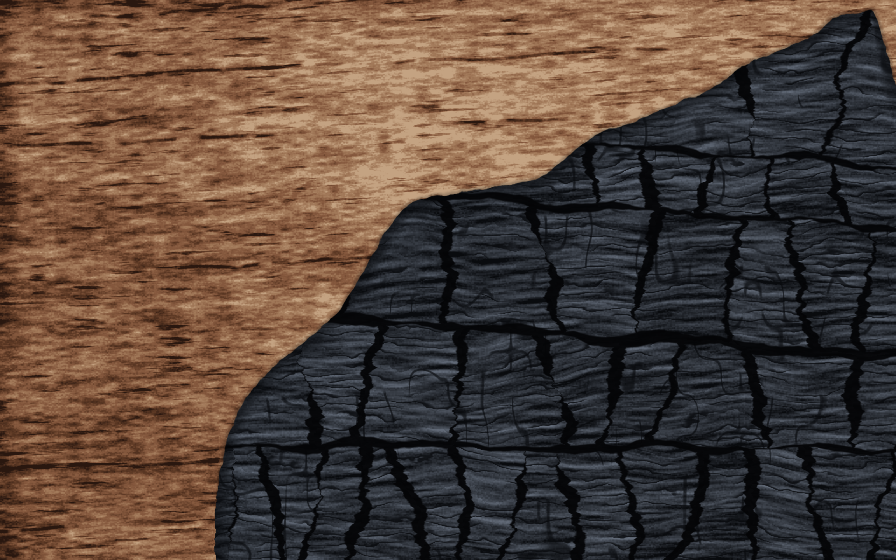
Give the GLSL for this texture, as a Shadertoy shader.

```glsl
// Weathered brown wood planks, overlapped at lower right by cracked black charcoal.

float hash(vec2 p) {
    return fract(sin(dot(p, vec2(127.1, 311.7))) * 43758.5453);
}

float noise(vec2 p) {
    vec2 i = floor(p), f = fract(p);
    f = f * f * (3.0 - 2.0 * f);
    return mix(mix(hash(i), hash(i + vec2(1, 0)), f.x),
               mix(hash(i + vec2(0, 1)), hash(i + vec2(1, 1)), f.x), f.y);
}

float fbm(vec2 p) {
    float sum = 0.0, amp = 0.53;
    for (int i = 0; i < 4; i++) {
        sum += amp * noise(p);
        p = p * 2.03 + 17.3;
        amp *= 0.5;
    }
    return sum;
}

// Height of the charcoal outline: a steep shoulder, then rising shelves and a peak
float outline(float x) {
    float h = -0.05 + 0.46 * pow(clamp((x - 0.385) / 0.19, 0.0, 1.0), 0.25);
    h += 0.235 * smoothstep(0.555, 0.755, x) + 0.16 * max(x - 0.755, 0.0);
    h += 0.07 * smoothstep(0.94, 1.09, x) + 0.25 * max(min(x, 1.49) - 1.1, 0.0);
    h += 0.02 * smoothstep(1.27, 1.33, x) + 0.02 * smoothstep(1.44, 1.49, x);
    return h - 0.15 * smoothstep(1.555, 1.61, x);
}

// Approximate depth inside the charcoal, negative outside
float charDepth(vec2 p) {
    p += 0.009 * (vec2(fbm(p * 45.0), fbm(p * 45.0 + 40.0)) - 0.5);
    float slope = min(abs(outline(p.x + 0.003) - outline(p.x - 0.003)) / 0.006, 5.0);
    return min((outline(p.x) - p.y) / sqrt(1.0 + slope * slope), p.x - 0.385);
}

vec3 wood(vec2 p) {
    float y = p.y - 0.05 * p.x + 0.012 * noise(p * vec2(3.0, 6.0));
    float grain = fbm(vec2(p.x * 7.0, y * 85.0));
    float fleck = fbm(vec2(p.x * 45.0, y * 150.0) + 9.0);
    float stain = fbm(p * vec2(4.0, 6.0) + 3.0);
    float grit = hash(floor(p * 320.0));

    // Light pool beside the upper edge, darker toward the left
    vec2 pool = (p - vec2(0.85, 0.77)) * vec2(1.5, 2.4);
    float tone = 0.43 + 0.26 * exp(-dot(pool, pool)) + 0.14 * smoothstep(0.8, 1.4, p.x);
    tone -= 0.05 * exp(-pow((p.y - 0.52) * 8.0, 2.0));
    tone += 0.55 * (grain - 0.5) + 0.85 * (fleck - 0.5) + 0.42 * (stain - 0.5) + 0.14 * (grit - 0.5);

    // Long thin splits at regular heights, broken along their length
    float row = floor((y - 0.455) / 0.115);
    float split = abs(y - 0.5125 - row * 0.115 + 0.014 * (fbm(vec2(p.x * 9.0, row)) - 0.5));
    float broken = smoothstep(0.35, 0.6, noise(vec2(p.x * 4.5, row * 7.0 + 2.0)))
                 * smoothstep(0.15, 0.5, noise(vec2(p.x * 40.0, row)));
    tone -= 0.45 * broken * smoothstep(0.0045, 0.001, split);
    tone -= 0.08 * broken * smoothstep(0.02, 0.0, split);
    tone -= 0.4 * smoothstep(0.64, 0.76, fbm(vec2(p.x * 13.0, y * 120.0) + 31.0));
    tone -= 0.3 * smoothstep(0.02, 0.0, length((p - vec2(0.685, 0.75)) * vec2(1.0, 0.7)));
    tone -= 0.25 * smoothstep(0.05, 0.0, p.x + 0.03 * (stain - 0.5));
    tone -= 0.1 * smoothstep(0.03, 0.0, 1.0 - p.y);

    vec3 c = mix(vec3(0.16, 0.09, 0.06), vec3(0.36, 0.22, 0.14), smoothstep(-0.15, 0.2, tone));
    c = mix(c, vec3(0.52, 0.345, 0.24), smoothstep(0.15, 0.41, tone));
    c = mix(c, vec3(0.63, 0.47, 0.345), smoothstep(0.39, 0.62, tone));
    return mix(c, vec3(0.77, 0.64, 0.51), smoothstep(0.6, 0.88, tone));
}

vec3 charcoal(vec2 p, float depth) {
    const float rowFloor[6] = float[6](-0.02, 0.204, 0.415, 0.645, 0.755, 1.0);
    // Per row: first crack, spacing, drift amount, drift rate
    const vec4 rowCracks[5] = vec4[5](
        vec4(0.41, 0.096, -0.067, 0.28), vec4(0.558, 0.133, 0.033, 1.5),
        vec4(0.675, 0.148, 0.038, 0.9), vec4(1.052, 0.112, -0.021, 0.8),
        vec4(1.333, 0.167, 0.0, 0.0));

    // Cracks between rows, thin in places
    float y = p.y + 0.06 * (p.x - 0.8) * smoothstep(0.15, 0.4, p.y);
    y += 0.03 * (fbm(vec2(p.x * 11.0, p.y * 5.0)) - 0.5);
    int row = 0;
    float crack = 0.0;
    for (int i = 1; i < 5; i++) {
        if (y > rowFloor[i]) row = i;
        float width = (i == 2 ? 0.011 : 0.008) * fbm(vec2(p.x * 14.0, float(i) * 5.0)) * 1.5 - 0.001;
        crack = max(crack, smoothstep(width + 0.002, width - 0.002, abs(y - rowFloor[i])));
    }

    // Leaning ragged cracks across each row, counted to number the blocks
    vec4 r = rowCracks[row];
    float level = float(row), block = 0.0;
    float middle = 0.5 * (rowFloor[row] + rowFloor[row + 1]);
    float wobble = 0.03 * (noise(vec2(p.x * 5.0, p.y * 20.0)) - 0.5)
                 + 0.022 * (fbm(p * vec2(16.0, 90.0)) - 0.5);
    for (int i = 0; i < 13; i++) {
        float k = float(i), shift = (row == 1 || row == 2) ? 1.9 : 0.0;
        float x = r.x + r.y * k + r.z * sin(r.w * (k - shift));
        x += 0.28 * sin(k * 1.9 + level * 2.3) * (middle - y) + wobble;
        float width = 0.016 * noise(vec2(k * 3.7, y * 16.0 + level * 9.0)) - 0.001;
        crack = max(crack, smoothstep(width + 0.002, width - 0.002, abs(p.x - x)));
        block += step(x, p.x);
    }

    // Brittle stacked layers with sharp undersides, tilted per block
    float id = hash(vec2(block, level + 3.0));
    float bend = (id - 0.5) * 0.16 * p.x + 0.03 * noise(p * 8.0 + id * 20.0);
    vec2 q = vec2(p.x * 13.0 + id * 30.0, (p.y + bend) * 95.0);
    float fibre = fbm(q);
    float light = fibre - fbm(q + vec2(0.0, 0.6));
    float stack = (p.y + bend) * 58.0 + 2.2 * fbm(vec2(p.x * 16.0 + id * 9.0, p.y * 30.0));
    float layer = fract(stack);
    float open = smoothstep(0.3, 0.6, noise(vec2(p.x * 20.0 + id * 50.0, floor(stack) * 3.1)));
    float slit = open * smoothstep(0.3, 0.08, layer) * smoothstep(0.0, 0.06, layer);
    float lip = open * smoothstep(0.6, 0.95, layer);
    float chip = smoothstep(0.05, 0.01, abs(noise(p * vec2(26.0, 15.0) + id * 9.0) - 0.5))
               * smoothstep(0.5, 0.65, noise(p * vec2(12.0, 22.0) + 5.0));
    float shade = 0.54 + 0.85 * (fibre - 0.5) + 0.9 * light + 0.18 * (id - 0.5) + 0.18 * lip;
    shade += 0.3 * (fbm(p * 7.0) - 0.5) + 0.2 * (hash(floor(p * 320.0)) - 0.5);
    shade *= (1.0 - 0.8 * slit) * (1.0 - 0.65 * chip);
    shade *= mix(0.4, 1.0, smoothstep(0.0, 0.03, depth));
    vec3 c = mix(vec3(0.035, 0.042, 0.055), vec3(0.3, 0.327, 0.37), clamp(shade, 0.0, 1.3));
    return mix(c, vec3(0.014, 0.016, 0.023), crack * 0.95);
}

void mainImage(out vec4 fragColor, in vec2 fragCoord) {
    vec2 p = fragCoord / iResolution.y;
    float depth = charDepth(p), soft = 0.7 / iResolution.y;
    vec3 c = wood(p) * (1.0 - 0.25 * smoothstep(-0.008, 0.0, depth));
    c = mix(c, charcoal(p, depth), smoothstep(-soft, soft, depth));
    fragColor = vec4(c, 1.0);
}
```
